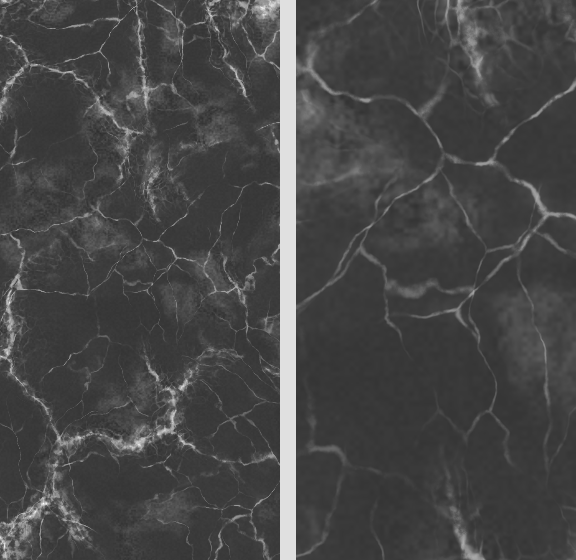
Left, the full canvas; right, a detail of the centre.
A Shadertoy shader for this texture:

```glsl
// Charcoal marble slab crossed by pale, crumbling mineral veins and faint smoke.

// Tones
const float BASE_TONE    = 0.210;
const float BASE_MOTTLE  = 0.03;
const float SMOKE_TONE   = 0.085;
const float HALO_TONE    = 0.085;
const float CORE_TONE    = 0.40;
const float LACE_TONE    = 0.36;
const float BAND_TONE    = 0.27;
const float BRANCH_TONE  = 0.32;
const float HAIR_TONE    = 0.15;
const float KNEE_TONE    = 0.55;
const float KNEE_SLOPE   = 0.45;
const vec3  STONE_TINT   = vec3(1.0);

// Sizes, as fractions of the canvas width
const float WARP_AMOUNT  = 0.32;
const float WARP_SCALE   = 2.5;
const float FRAY_AMOUNT  = 0.028;
const float FRAY_SCALE   = 24.0;
const float CORE_THIN    = 0.003;
const float CORE_THICK   = 0.015;
const float HALO_WIDTH   = 0.021;
const float BAND_WIDTH   = 0.050;
const float BRANCH_WIDTH = 0.005;
const float HAIR_WIDTH   = 0.004;

// Cells per canvas width, along and across each vein direction
const vec2 MAIN_CELLS   = vec2(1.7, 2.9);
const vec2 BRANCH_CELLS = vec2(3.0, 4.6);
const vec2 HAIR_CELLS   = vec2(5.0, 8.0);
const float LACE_CELLS  = 32.0;
const vec2 MAIN_DIR     = vec2(0.6, -0.8);
const vec2 BRANCH_DIR   = vec2(0.8, 0.6);
const vec2 HAIR_DIR     = vec2(0.28, -0.96);

vec2 hash2(vec2 p) {
    vec2 k = vec2(dot(p, vec2(127.1, 311.7)), dot(p, vec2(269.5, 183.3)));
    return fract(sin(k) * 43758.5);
}

float valueNoise(vec2 p) {
    vec2 i = floor(p), f = fract(p);
    f = f * f * (3.0 - 2.0 * f);
    float low  = mix(hash2(i).x, hash2(i + vec2(1, 0)).x, f.x);
    float high = mix(hash2(i + vec2(0, 1)).x, hash2(i + vec2(1, 1)).x, f.x);
    return mix(low, high, f.y);
}

float fbm(vec2 p) {
    float sum = 0.0, amp = 0.5;
    for (int i = 0; i < 5; i++) {
        sum += amp * valueNoise(p);
        p = mat2(1.6, 1.2, -1.2, 1.6) * p + 7.3;
        amp *= 0.5;
    }
    return sum / 0.97;
}

vec2 fbm2(vec2 p) {
    return vec2(fbm(p + 3.1), fbm(p + 41.7)) - 0.5;
}

// Cellular noise: zero on the borders between cells
float cellBorder(vec2 p) {
    vec2 cell = floor(p), f = fract(p);
    float nearest = 8.0, second = 8.0;
    for (int y = -2; y <= 2; y++)
    for (int x = -2; x <= 2; x++) {
        vec2 offset = vec2(x, y);
        float d = length(offset + hash2(cell + offset) - f);
        second = min(second, max(nearest, d));
        nearest = min(nearest, d);
    }
    return 0.5 * (second - nearest);
}

// Distance to a network of cracks stretched along dir, in canvas widths
float crackDistance(vec2 p, vec2 dir, vec2 cells, float seed) {
    vec2 local = vec2(dot(p, dir), dot(p, vec2(-dir.y, dir.x)));
    return cellBorder(local * cells + seed) / sqrt(cells.x * cells.y);
}

float stroke(float d, float width) {
    return 1.0 - smoothstep(0.0, width, d);
}

void mainImage(out vec4 fragColor, in vec2 fragCoord) {
    vec2 p = fragCoord / iResolution.x;

    // Broad bends, then finely frayed edges
    vec2 q = p + WARP_AMOUNT * fbm2(p * WARP_SCALE);
    q += FRAY_AMOUNT * fbm2(p * FRAY_SCALE);

    // Where veins show, swell and crumble
    float presence = smoothstep(0.33, 0.55, fbm(p * 2.2 + 11.0));
    float swell    = smoothstep(0.44, 0.70, fbm(p * 1.8 + 63.0));
    float grain    = smoothstep(0.30, 0.70, fbm(p * 65.0));
    float wisp     = smoothstep(0.30, 0.74, fbm(q * 20.0 + 71.0));
    float smoke    = smoothstep(0.48, 0.76, fbm(q * 6.5 + 25.0));

    // Main veins: crumbling core, soft halo, broken lace and wide bands
    float d    = crackDistance(q, MAIN_DIR, MAIN_CELLS, 5.0);
    float core = stroke(d, mix(CORE_THIN, CORE_THICK, fbm(p * 9.0))) * presence;
    float halo = exp(-d / HALO_WIDTH) * presence;
    float lace = stroke(cellBorder(q * LACE_CELLS), 0.14) * halo;
    float bandWidth = BAND_WIDTH * swell * (0.5 + wisp) + 0.001;
    float band = (1.0 - smoothstep(0.5 * bandWidth, bandWidth, d)) * swell * presence;

    // Thin branches and hairlines
    float branchMask = smoothstep(0.40, 0.60, fbm(p * 3.5 + 87.0));
    float branchDist = crackDistance(q, BRANCH_DIR, BRANCH_CELLS, 19.0);
    float branch = stroke(branchDist, BRANCH_WIDTH) + 0.2 * exp(-branchDist / 0.012) * wisp;
    float hairMask = smoothstep(0.40, 0.64, fbm(p * 5.0 + 33.0));
    float hair = stroke(crackDistance(q, HAIR_DIR, HAIR_CELLS, 47.0), HAIR_WIDTH);

    // Blend the layers
    float tone = BASE_TONE + BASE_MOTTLE * fbm(p * 9.0 + 54.0);
    tone += smoke * (0.1 + 1.2 * wisp) * (SMOKE_TONE + 0.14 * halo);
    tone += HALO_TONE * halo * (0.1 + 1.1 * wisp + 0.3 * grain);
    tone += CORE_TONE * core * (0.25 + 0.9 * grain);
    tone += LACE_TONE * lace * (0.1 + grain);
    tone += BAND_TONE * band * (0.1 + 0.9 * grain);
    tone += BRANCH_TONE * branch * branchMask * (0.25 + grain);
    tone += HAIR_TONE * hair * hairMask * (0.3 + grain);
    tone += (0.02 + 0.07 * smoke + 0.12 * halo) * (valueNoise(p * 170.0) - 0.5);

    // Compress the brightest crystals
    tone = min(tone, KNEE_TONE) + KNEE_SLOPE * max(tone - KNEE_TONE, 0.0);
    fragColor = vec4(STONE_TINT * tone, 1.0);
}
```
